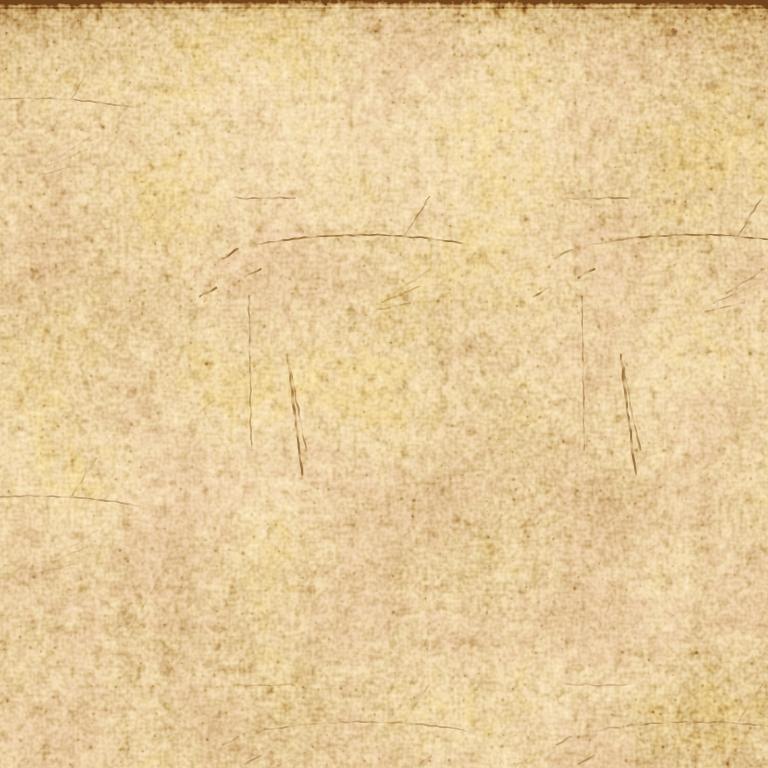
This texture is drawn by a three.js fragment shader. Its source:

```glsl
// Aged parchment: layered gradient noise sets a tone that a colour ramp turns
// into cream and tan. A scorched top edge, stains, flecks and a repeated group
// of worn scratches are then taken off that tone.

varying vec2 vUv;

const vec3 UMBER = vec3(0.45, 0.27, 0.11);
const vec3 BROWN = vec3(0.65, 0.47, 0.25);
const vec3 TAN   = vec3(0.79, 0.65, 0.41);
const vec3 SAND  = vec3(0.86, 0.75, 0.54);
const vec3 CREAM = vec3(0.91, 0.81, 0.62);
const vec3 PALE  = vec3(0.95, 0.86, 0.69);
const vec3 GLOW  = vec3(0.98, 0.91, 0.76);
const vec3 ROSY_TINT   = vec3(0.98, 0.95, 0.96);
const vec3 YELLOW_TINT = vec3(1.00, 0.99, 0.90);
const vec3 SCRATCH_INK = vec3(0.52, 0.33, 0.10);

const float BASE_TONE = 0.89;
const float GRAIN = 0.23;
const float MOTTLE = 0.12;
const float SCRATCH_WIDTH = 0.0019;
const float SCRATCH_STRENGTH = 0.75;
const float HAIR_CELLS = 7.0;
const float FLECK_CELLS = 62.0;

float hash(vec2 p) {
  vec3 q = fract(p.xyx * vec3(0.1031, 0.1030, 0.0973));
  q += dot(q, q.yzx + 33.33);
  return fract((q.x + q.y) * q.z);
}

float corner(vec2 cell, vec2 offset) {
  float angle = 6.2832 * hash(cell + 17.0);
  return dot(vec2(cos(angle), sin(angle)), offset);
}

// Gradient noise, about -1 to 1
float noise(vec2 p) {
  vec2 i = floor(p), f = fract(p), e = vec2(1.0, 0.0);
  vec2 u = f * f * f * (f * (f * 6.0 - 15.0) + 10.0);
  float low = mix(corner(i, f), corner(i + e.xy, f - e.xy), u.x);
  float high = mix(corner(i + e.yx, f - e.yx), corner(i + e.xx, f - e.xx), u.x);
  return 1.4 * mix(low, high, u.y);
}

float stroke(vec2 p, vec2 a, vec2 b, float width) {
  vec2 d = b - a;
  float along = clamp(dot(p - a, d) / dot(d, d), 0.0, 1.0);
  return 1.0 - smoothstep(0.2 * width, width, length(p - a - d * along));
}

// One group of scratches, centred on the top of its long arc
float scratchGroup(vec2 p) {
  float w = SCRATCH_WIDTH;
  float arc = 1.0 - smoothstep(0.2 * w, w, abs(p.y + 0.65 * p.x * p.x));
  float s = arc * (1.0 - smoothstep(0.11, 0.15, abs(p.x)));
  s = max(s, 0.7 * stroke(p, vec2(-0.17, 0.048), vec2(-0.09, 0.048), w));
  s = max(s, 0.6 * stroke(p, vec2(0.05, -0.005), vec2(0.085, 0.05), w));
  s = max(s, 0.6 * stroke(p, vec2(-0.15, -0.08), vec2(-0.147, -0.28), w));
  s = max(s, stroke(p, vec2(-0.10, -0.156), vec2(-0.08, -0.312), 1.3 * w));
  s = max(s, 0.7 * stroke(p, vec2(-0.097, -0.17), vec2(-0.075, -0.28), w));
  for (int i = 0; i < 3; i++) {
    float k = float(i);
    vec2 tick = vec2(-0.213 + 0.029 * k, -0.08 + 0.025 * mod(k * 2.0, 3.0));
    s = max(s, stroke(p, tick, tick + vec2(0.02, 0.011), 1.2 * w));
    vec2 hatch = vec2(0.01 + 0.014 * k, -0.10 + 0.012 * k);
    s = max(s, 0.4 * stroke(p, hatch, hatch + vec2(0.05, 0.012 + 0.01 * k), w));
  }
  return s;
}

float scratches(vec2 p) {
  float s = 0.0;
  for (int c = 0; c < 3; c++) {
    for (int r = 0; r < 2; r++) {
      float col = float(c), row = float(r), first = 1.0 - step(0.5, col);
      vec2 top = vec2(0.04 + 0.434 * col, mix(0.06 + 0.634 * row, 0.354 + 0.518 * row, first));
      float strength = mix(0.55 + 0.45 * row, 0.6, first);
      s = max(s, strength * scratchGroup(p - top));
    }
  }
  return s;
}

// Faint hairlines, one slanted line for each cell
float hairlines(vec2 p) {
  vec2 q = p * HAIR_CELLS, home = floor(q);
  float s = 0.0;
  for (int x = -1; x <= 1; x++) {
    for (int y = -1; y <= 1; y++) {
      vec2 cell = home + vec2(float(x), float(y));
      float angle = 0.3 + 2.2 * hash(cell + 5.0);
      vec2 mid = cell + vec2(hash(cell + 11.0), hash(cell + 23.0));
      vec2 reach = vec2(cos(angle), sin(angle)) * (0.1 + 0.4 * hash(cell + 31.0));
      s = max(s, hash(cell + 41.0) * stroke(q, mid - reach, mid + reach, HAIR_CELLS * 0.0017));
    }
  }
  return s;
}

float flecks(vec2 p) {
  vec2 q = p * FLECK_CELLS, cell = floor(q);
  vec2 centre = 0.25 + 0.5 * vec2(hash(cell + 3.0), hash(cell + 7.0));
  float radius = 0.06 + 0.13 * hash(cell + 13.0);
  float dot_ = 1.0 - smoothstep(0.3 * radius, radius + 0.05, length(q - cell - centre));
  return dot_ * step(0.72, hash(cell + 19.0));
}

// Darkening of the top edge, the upper corners and the lower right patch
float scorch(vec2 p, float cloud, float blotch) {
  float d = 1.0 - p.y;
  float s = 0.45 * exp(-d / 0.027) * (1.0 + 0.7 * cloud);
  s += 0.5 * (1.0 - smoothstep(0.002, 0.008, d + 0.002 * blotch));
  s += 0.18 * (1.0 - smoothstep(0.0005, 0.002, abs(d - 0.0105)));
  s += 0.32 * exp(-9.0 * p.x - 8.0 * d) + 0.30 * exp(-6.0 * (1.0 - p.x) - 10.0 * d);
  s += 0.32 * smoothstep(0.1, 0.6, blotch) * exp(-4.0 * (1.0 - p.x) - 11.0 * d);
  vec2 patchEdge = smoothstep(vec2(0.82, -0.165), vec2(0.84, -0.15), vec2(p.x, -p.y));
  return s + 0.10 * patchEdge.x * patchEdge.y;
}

vec3 ramp(float t) {
  vec3 c = mix(UMBER, BROWN, smoothstep(0.0, 0.22, t));
  c = mix(c, TAN, smoothstep(0.22, 0.45, t));
  c = mix(c, SAND, smoothstep(0.45, 0.65, t));
  c = mix(c, CREAM, smoothstep(0.65, 0.82, t));
  c = mix(c, PALE, smoothstep(0.82, 1.0, t));
  return mix(c, GLOW, smoothstep(1.0, 1.25, t));
}

void main() {
  vec2 p = vUv;
  float cloud = noise(p * 4.0 + 2.0), blotch = noise(p * 13.0 + 40.0);
  float mid = noise(p * 34.0 + 9.0);
  float lower = 1.0 - smoothstep(0.2, 0.6, p.y);

  // Paper body: clouds, mottling, fine grain and fibres
  float tone = BASE_TONE + MOTTLE * (cloud + 0.8 * blotch + mid);
  tone += GRAIN * (noise(p * 185.0) + 0.8 * noise(p * 90.0 + 50.0));
  tone += 0.09 * (noise(p * vec2(250.0, 50.0)) + noise(p * vec2(50.0, 230.0)));
  tone += 0.10 * lower * noise(p * vec2(28.0, 3.5)) - 0.035 * lower;
  tone += 0.09 * exp(-14.0 * dot(p - vec2(0.40, 0.83), p - vec2(0.40, 0.83)));

  // Stains and marks
  tone -= 0.22 * smoothstep(0.2, 0.8, noise(p * 58.0 + 70.0) + 0.3 * blotch);
  tone -= scorch(p, cloud, blotch) + 0.28 * flecks(p);
  vec2 wobble = 0.0016 * vec2(noise(p * 70.0), noise(p * 70.0 + 30.0));
  float wear = smoothstep(-0.5, 0.35, noise(p * 65.0 + 15.0));
  tone -= 0.17 * wear * hairlines(p + wobble);

  vec3 color = ramp(tone);
  float hue = noise(p * 7.0 + 80.0) + 0.6 * noise(p * 45.0 + 21.0) - 0.3 * lower;
  color *= mix(vec3(1.0), YELLOW_TINT, smoothstep(0.0, 0.8, hue));
  color *= mix(vec3(1.0), ROSY_TINT, smoothstep(0.0, 0.8, -hue));
  float ink = SCRATCH_STRENGTH * (0.25 + 0.75 * wear) * scratches(p + wobble);
  gl_FragColor = vec4(mix(color, SCRATCH_INK, ink), 1.0);
}
```
